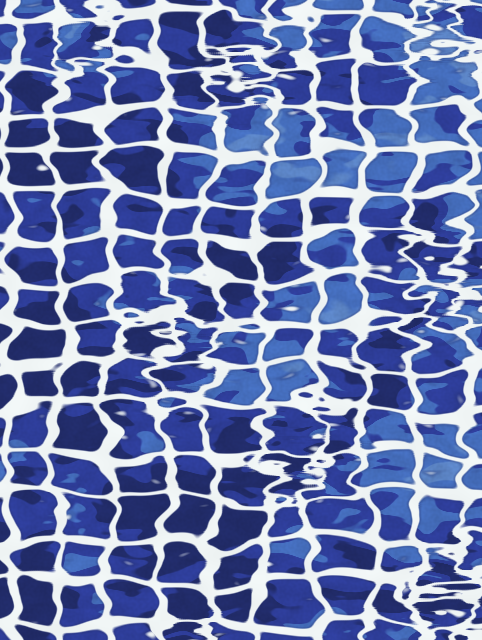
Write a Shadertoy shader that draws this texture.

```glsl
// Sunlit pool tiles: a white grout grid bent and folded by rippling water over patches of blue.

const vec3 NAVY   = vec3(0.13, 0.17, 0.41);
const vec3 ROYAL  = vec3(0.18, 0.24, 0.60);
const vec3 AZURE  = vec3(0.27, 0.43, 0.74);
const vec3 PALE   = vec3(0.42, 0.58, 0.80);
const vec3 GROUT  = vec3(0.94, 0.96, 0.96);

const vec2 TILE_SIZE   = vec2(0.0795, 0.0675);  // in canvas heights
const vec2 GRID_ORIGIN = vec2(0.013, 0.023);

// Choppy zones: centre and radius
const vec3 CHOP[8] = vec3[8](
    vec3(0.40, 0.89, 0.12), vec3(0.69, 0.94, 0.12),
    vec3(0.70, 0.56, 0.15), vec3(0.27, 0.46, 0.12),
    vec3(0.48, 0.29, 0.12), vec3(0.69, 0.05, 0.12),
    vec3(0.31, 0.01, 0.07), vec3(0.14, 0.94, 0.08));

vec2 hash2(vec2 p) {
    vec3 q = fract(p.xyx * vec3(0.1031, 0.1030, 0.0973));
    q += dot(q, q.yzx + 33.33);
    return fract((q.xx + q.yz) * q.zy);
}

float cornerSlope(vec2 cell, vec2 offset) {
    float angle = 6.2832 * hash2(cell + 200.0).x;
    return dot(vec2(cos(angle), sin(angle)), offset);
}

// Gradient noise, roughly -0.7 to 0.7
float noise(vec2 p) {
    vec2 i = floor(p), f = p - i, e = vec2(1, 0);
    vec2 u = f * f * f * (f * (f * 6.0 - 15.0) + 10.0);
    return mix(mix(cornerSlope(i, f), cornerSlope(i + e, f - e), u.x),
               mix(cornerSlope(i + e.yx, f - e.yx), cornerSlope(i + 1.0, f - 1.0), u.x), u.y);
}

// Two independent noise channels
vec2 noise2(vec2 p) {
    return vec2(noise(p), noise(p + vec2(37.2, 71.7)));
}

float smoothMin(float a, float b, float k) {
    float h = max(k - abs(a - b), 0.0) / k;
    return min(a, b) - 0.25 * k * h * h;
}

// How rough the water is, 0 to 1
float choppiness(vec2 p) {
    float sum = 0.0;
    for (int i = 0; i < 8; i++) {
        vec2 d = (p - CHOP[i].xy) / CHOP[i].z;
        sum += exp(-1.6 * dot(d, d));
    }
    return clamp(0.1 + sum + 0.35 * noise(p * vec2(6.0, 11.0)), 0.05, 1.0);
}

// Tile coordinates seen through the surface
vec2 refractGrid(vec2 p, float chop) {
    vec2 c = (p - GRID_ORIGIN) / TILE_SIZE;
    c += vec2(0.45, 0.55) * noise2(p * vec2(6.0, 7.0) + 3.0);
    c += vec2(0.32, 0.22) * noise2(p * vec2(11.0, 26.0) + 9.0);
    c += chop * vec2(0.75, 1.05) * noise2(p * vec2(13.0, 42.0) + 17.0);
    c += chop * chop * vec2(0.35, 0.5) * noise2(p * vec2(24.0, 80.0) + 29.0);
    return c;
}

// Approximate canvas distance to the nearest grout line
float groutDistance(vec2 c, vec2 p, float scale) {
    vec2 dx = dFdx(c), dy = dFdy(c);
    vec2 slope = max(sqrt(dx * dx + dy * dy) * scale, 9.0);
    vec2 toLine = 0.5 - abs(fract(c) - 0.5);
    vec2 halfWidth = 0.076 + 0.06 * noise2(p * vec2(12.0, 17.0) + 51.0);
    vec2 d = (toLine - max(halfWidth, 0.0017 * slope)) / slope;
    return smoothMin(d.x, d.y, 0.010);
}

// Isolated glints on rough water, as a distance-like value
float glintDistance(vec2 p, float chop) {
    return (0.60 - 0.19 * chop - noise(p * vec2(23.0, 55.0) + 83.0)) * 0.016;
}

// Flat painted blues chosen by layered patches
vec3 waterColour(vec2 p, vec2 tile, float chop) {
    vec2 q = p + 0.02 * noise2(p * vec2(14.0, 30.0));
    float tone = 0.42 * noise(q * vec2(5.0, 6.0) + 61.0)
               + 0.32 * noise(q * vec2(13.0, 24.0) + 43.0)
               + (0.12 + 0.3 * chop) * noise(q * vec2(22.0, 62.0) + 5.0)
               + 0.16 * (hash2(tile).x - 0.5)
               + 0.30 * (p.x - 0.36) + 0.08 * (p.y - 0.5);
    vec3 col = mix(NAVY, ROYAL, smoothstep(-0.105, -0.075, tone));
    col = mix(col, AZURE, smoothstep(0.095, 0.12, tone));
    col = mix(col, PALE, 0.6 * smoothstep(0.30, 0.36, tone));
    // Brush wash and grain
    float wash = noise(q * vec2(30.0, 45.0)) + 0.6 * noise(p * 190.0);
    return col * (1.0 + 0.09 * wash);
}

void mainImage(out vec4 fragColor, in vec2 fragCoord) {
    float scale = iResolution.y, pixel = 1.0 / scale;
    vec2 p = fragCoord / scale;
    float chop = choppiness(p);
    vec2 c = refractGrid(p, chop);

    float d = min(groutDistance(c, p, scale), glintDistance(p, chop));
    vec3 col = waterColour(p, floor(c), chop);
    vec3 white = GROUT * (1.0 + 0.03 * noise(p * vec2(18.0, 26.0)));

    // Soft dark rim, then the bright line
    col = mix(col, NAVY, 0.35 * (1.0 - smoothstep(0.0, 0.005, d)));
    col = mix(col, white, 1.0 - smoothstep(-0.7 * pixel, 0.7 * pixel + 0.0008, d));
    fragColor = vec4(col, 1.0);
}
```
